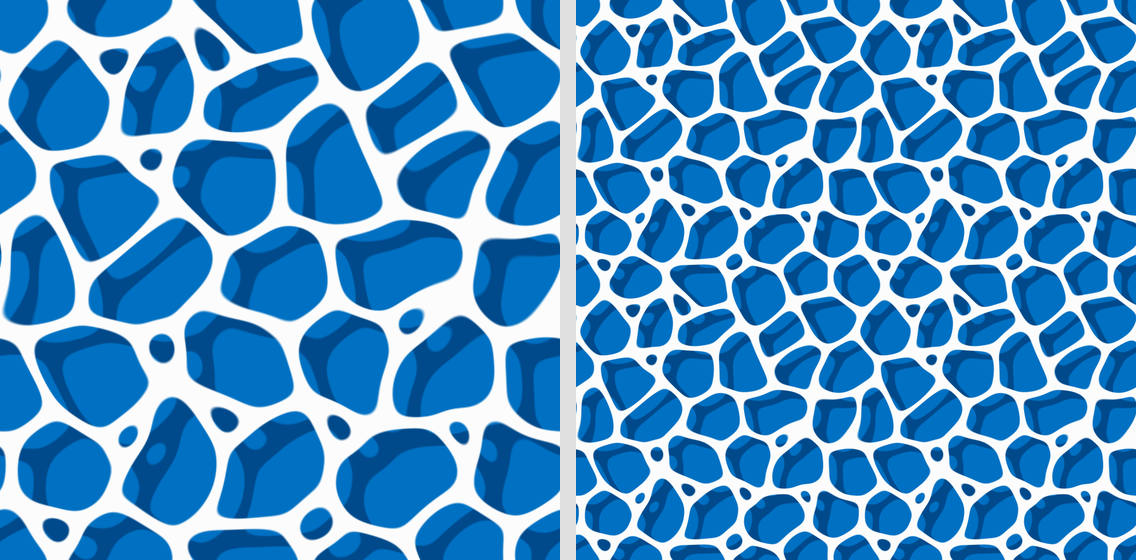
Left, the tile; right, the same tile 2 across and 2 down.
A Shadertoy shader for this pattern:

```glsl
// Seamless white web of rounded cells casting a dark shadow on blue water.

const float TAU = 6.2831853;
const vec2 GRID = vec2(5.0, 6.0);            // cells per tile, even row count
const vec2 SHADOW_OFFSET = vec2(0.050, -0.031);
const float STRAND = 0.009;                  // half width of a strand
const float ROUNDING = 0.009;                // softness of cell corners
const float HOLE_SHARE = 0.32;               // junctions that hold a small hole

const vec3 WATER = vec3(0.00, 0.44, 0.76);
const vec3 SHADE = vec3(0.00, 0.29, 0.55);
const vec3 FOAM  = vec3(0.99, 0.99, 0.99);

vec2 hash2(vec2 p) {
    vec2 q = vec2(dot(p, vec2(127.1, 311.7)), dot(p, vec2(269.5, 183.3)));
    return fract(sin(q) * 43758.5453);
}

// Random pair for a cell, the same in every tile
vec2 cellRandom(vec2 id, float salt) {
    return hash2(mod(id, GRID) + salt);
}

// Jittered centre of a cell; odd rows are shifted by half a cell
vec2 cellCentre(vec2 id, float jitter) {
    vec2 shift = vec2(0.5 * mod(id.y, 2.0), 0.0);
    return (id + shift + jitter * (cellRandom(id, 3.7) - 0.5)) / GRID;
}

// Point at equal distance from three others
vec2 circumcentre(vec2 a, vec2 b, vec2 c) {
    vec2 u = b - a, v = c - a;
    float uu = dot(u, u), vv = dot(v, v);
    float area = 2.0 * (u.x * v.y - u.y * v.x);
    return a + vec2(v.y * uu - u.y * vv, u.x * vv - v.x * uu) / area;
}

// Periodic bending of straight strands into curves
vec2 bend(vec2 p) {
    p += 0.010 * sin(TAU * (vec2(3.0, 4.0) * p.yx + vec2(0.1, 0.6)));
    return p + 0.006 * sin(TAU * (vec2(5.0, -4.0) * p.yx + vec2(2.0, 3.0) * p + 0.3));
}

// Smooth distance to the borders between cells, minus the strand width
float webDistance(vec2 uv, float strand, float rounding) {
    const float JITTER = 0.62;
    vec2 p = bend(uv);
    vec2 base = floor(p * GRID);
    float nearest = 10.0;
    float total = 0.0;
    for (int y = -2; y <= 2; y++) {
        for (int x = -2; x <= 2; x++) {
            // Large cell
            vec2 id = base + vec2(x, y);
            vec2 a = cellCentre(id, JITTER);
            float d = length(p - a);
            nearest = min(nearest, d);
            total += exp(-0.5 * d / rounding);

            // Small hole where three large cells meet
            vec2 rnd = cellRandom(id, 11.3);
            if (rnd.x < HOLE_SHARE) {
                vec2 b = cellCentre(id + vec2(1.0, 0.0), JITTER);
                vec2 c = cellCentre(id + vec2(mod(id.y, 2.0), 1.0), JITTER);
                vec2 junction = circumcentre(a, b, c);
                float radius = mix(0.029, 0.038, rnd.y);
                d = length(p - junction) + length(a - junction) - 2.0 * radius;
                nearest = min(nearest, d);
                total += exp(-0.5 * d / rounding);
            }
        }
    }
    // Remove the nearest cell's own term to keep only its neighbours
    float others = total * exp(0.5 * nearest / rounding) - 1.0;
    return -rounding * log(max(others, 1e-5)) - strand;
}

// Coverage of the web with smooth edges
float webMask(vec2 uv, float blur) {
    return 1.0 - smoothstep(-blur, blur, webDistance(uv, STRAND, ROUNDING));
}

void mainImage(out vec4 fragColor, in vec2 fragCoord) {
    vec2 uv = fragCoord / iResolution.xy;
    float blur = 1.0 / min(iResolution.x, iResolution.y);
    vec3 colour = mix(WATER, SHADE, webMask(uv - SHADOW_OFFSET, blur));
    colour = mix(colour, FOAM, webMask(uv, blur));
    fragColor = vec4(colour, 1.0);
}
```
